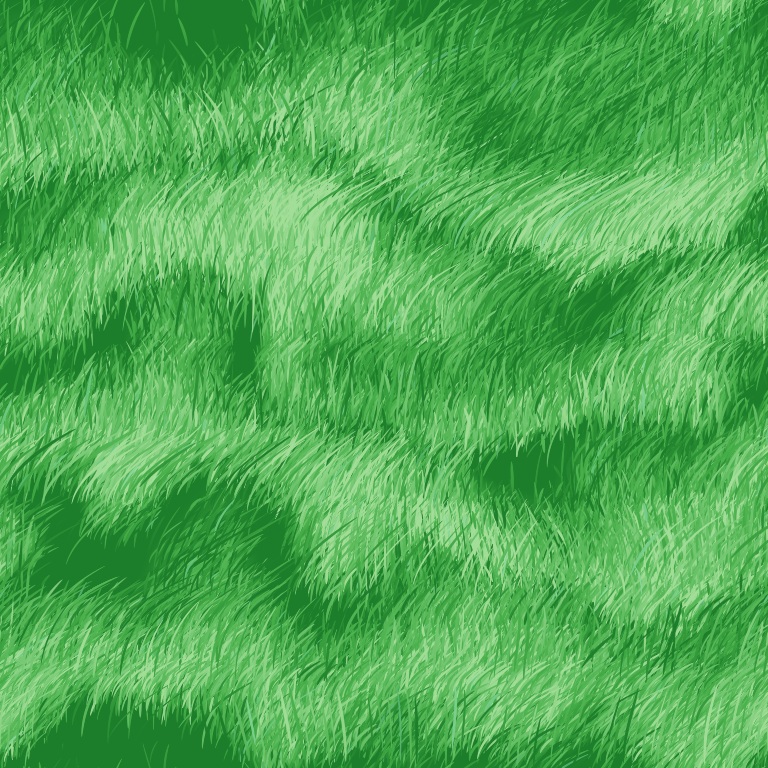
A Shadertoy shader for this texture:

```glsl
const int LAYERS = 22;
const float BANDS = 4.0;

vec3 hash3(vec3 p) {
    p = fract(p * vec3(0.1031, 0.1030, 0.0973));
    p += dot(p, p.yxz + 33.33);
    return fract((p.xxy + p.yxx) * p.zyx);
}

float cornerSlope(vec2 corner, vec2 offset, vec2 period, float seed) {
    vec3 h = hash3(vec3(mod(corner, period), seed));
    return dot(h.xy * 2.0 - 1.0, offset) * 1.25;
}

// Gradient noise over the unit square, wrapping after "period" cells
float wrapNoise(vec2 uv, vec2 period, float seed) {
    vec2 p = uv * period;
    vec2 c = floor(p), f = p - c;
    vec2 s = f * f * (3.0 - 2.0 * f);
    vec2 e = vec2(1.0, 0.0);
    float low = mix(cornerSlope(c, f, period, seed),
                    cornerSlope(c + e.xy, f - e.xy, period, seed), s.x);
    float high = mix(cornerSlope(c + e.yx, f - e.yx, period, seed),
                     cornerSlope(c + e.xx, f - e.xx, period, seed), s.x);
    return mix(low, high, s.y);
}

// Tufted bands: bright lower fringe, fading upward into shade
float meadowTone(vec2 uv) {
    float broad = wrapNoise(uv, vec2(2.0, 3.0), 11.0);
    float fine = wrapNoise(uv, vec2(6.0, 7.0), 23.0);
    float band = fract(BANDS * uv.y + 0.85 * broad + 0.6 * fine);
    float tuft = smoothstep(0.0, 0.2, band) * (1.0 - smoothstep(0.3, 0.98, band));
    return 0.8 * tuft + 0.45 * wrapNoise(uv, vec2(4.0, 5.0), 47.0);
}

vec3 grassColor(float tone) {
    vec3 shade  = vec3(0.11, 0.49, 0.165);
    vec3 deep   = vec3(0.19, 0.59, 0.22);
    vec3 middle = vec3(0.27, 0.68, 0.28);
    vec3 fresh  = vec3(0.36, 0.73, 0.36);
    vec3 light  = vec3(0.47, 0.79, 0.46);
    vec3 pale   = vec3(0.64, 0.87, 0.60);
    float k = clamp(tone, 0.0, 1.0) * 5.0;
    vec3 color = mix(shade, deep, clamp(k, 0.0, 1.0));
    color = mix(color, middle, clamp(k - 1.0, 0.0, 1.0));
    color = mix(color, fresh, clamp(k - 2.0, 0.0, 1.0));
    color = mix(color, light, clamp(k - 3.0, 0.0, 1.0));
    return mix(color, pale, clamp(k - 4.0, 0.0, 1.0));
}

// One layer of blades, one per bent cell: colour in rgb, coverage in a
vec4 bladeLayer(vec2 uv, float layer, float rows, float columns, float flow, float soft) {
    vec2 shift = hash3(vec3(layer, 5.0, 9.0)).xy;
    vec2 p = uv + shift;
    float row = floor(p.y * rows);
    float t = p.y * rows - row;

    // Bend the row so its blades become upright columns
    float rowKey = mod(row, rows) + 37.0 * layer;
    vec3 rowLook = hash3(vec3(rowKey, 13.0, 2.0));
    float lean = flow + 1.1 * (rowLook.x - 0.5);
    float x = (p.x + rowLook.y - lean * t * t / rows) * columns;
    float column = floor(x);
    vec3 look = hash3(vec3(mod(column, columns), rowKey, 7.0));

    // Place the blade inside its cell
    float len = mix(0.4, 0.95, look.x);
    float middle = mix(0.5 * len, 1.0 - 0.5 * len, look.y);
    float along = (t - middle) / len;
    float taper = sqrt(max(0.0, 1.0 - 4.0 * along * along));
    float spread = fract(look.x * 19.0 + look.z * 7.0) - 0.5;
    float tilt = fract(look.y * 23.0 + look.z * 3.0) - 0.5;
    float root = 0.5 + 0.4 * spread;
    float d = abs(x - column - root - 0.4 * tilt * along) / columns;
    d *= inversesqrt(1.0 + 4.0 * lean * lean * t * t);
    float halfWidth = mix(0.0009, 0.0021, look.z) * taper;
    float mask = smoothstep(soft, -soft, d - halfWidth) * smoothstep(0.0, 0.3, taper);
    if (mask <= 0.0) return vec4(0.0);

    // Each blade keeps one tone, taken a little above or below its middle
    float centerX = (column + root) / columns - rowLook.y + lean * middle * middle / rows;
    vec2 source = vec2(centerX, (row + middle) / rows) - shift;
    float stray = fract(look.z * 41.0 + look.y * 11.0) - 0.45;
    float tone = meadowTone(source + vec2(0.0, 0.055 * stray));
    if (tone < 0.3 * (spread + 0.5)) return vec4(0.0);
    float variation = 0.75 * (fract(look.z * 29.0 + look.x) - 0.5);
    vec3 color = grassColor(tone + variation + 0.1 * along);
    vec3 mint = vec3(0.48, 0.83, 0.62);
    color = mix(color, mint, 0.6 * step(0.487, tilt));
    return vec4(color, 0.94 * mask);
}

void mainImage(out vec4 fragColor, in vec2 fragCoord) {
    vec2 uv = fragCoord / iResolution.xy;
    float soft = 0.6 / iResolution.y;
    float flow = 0.45 + 0.9 * wrapNoise(uv, vec2(2.0, 3.0), 83.0);

    // Long blades and short flecks in mixed order, front to back
    vec3 color = vec3(0.0);
    float open = 1.0;
    for (int i = 0; i < LAYERS; i++) {
        float size = fract(float(i) * 0.618 + 0.2);
        float rows = floor(mix(9.0, 32.0, size * size));
        float columns = floor(mix(84.0, 96.0, size));
        vec4 blade = bladeLayer(uv, float(i) + 1.0, rows, columns, flow, soft);
        color += open * blade.a * blade.rgb;
        open *= 1.0 - blade.a;
        if (open < 0.04) break;
    }

    // Soft ground under the blades
    vec3 ground = grassColor(meadowTone(uv) - 0.02);
    fragColor = vec4(color + open * ground, 1.0);
}
```
